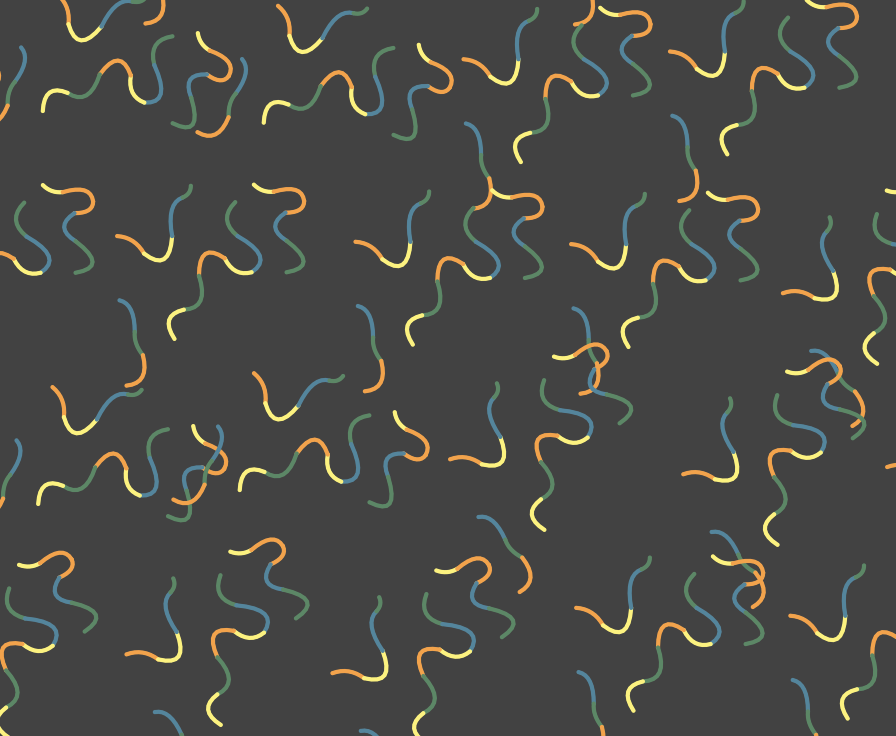
Give the GLSL for this pattern, as a Shadertoy shader.

```glsl
const vec3 GROUND = vec3(0.26);
const vec3 GREEN  = vec3(0.36, 0.53, 0.40);
const vec3 ORANGE = vec3(0.95, 0.64, 0.30);
const vec3 BLUE   = vec3(0.33, 0.52, 0.61);
const vec3 YELLOW = vec3(0.99, 0.95, 0.50);

const float CANVAS_HEIGHT = 630.0;        // design units, top to bottom
const vec2  CELL = vec2(188.0, 160.0);    // spacing of the groups
const float JITTER = 26.0;
const float REACH = 132.0;                // radius enclosing one group
const float HALF_WIDTH = 1.8;

float hash(vec2 cell, float seed) {
    return fract(sin(dot(cell, vec2(127.1, 311.7)) + seed * 74.7) * 43758.5);
}

mat2 rotation(float angle) {
    float c = cos(angle), s = sin(angle);
    return mat2(c, s, -s, c);
}

float segmentDistance(vec2 p, vec2 a, vec2 b) {
    vec2 pa = p - a, ba = b - a;
    return length(pa - ba * clamp(dot(pa, ba) / dot(ba, ba), 0.0, 1.0));
}

// Distance to a quadratic curve, measured along short chords
float curveDistance(vec2 p, vec2 a, vec2 b, vec2 c) {
    const int CHORDS = 8;
    float nearest = 1e5;
    vec2 previous = a;
    for (int i = 1; i <= CHORDS; i++) {
        float t = float(i) / float(CHORDS);
        vec2 next = mix(mix(a, b, t), mix(b, c, t), t);
        nearest = min(nearest, segmentDistance(p, previous, next));
        previous = next;
    }
    return nearest;
}

// Draws one curve and moves the pen to its end
void stroke(inout vec3 color, inout vec2 pen, vec2 p, vec2 control, vec2 end,
            vec3 ink, float blur) {
    float d = curveDistance(p, pen, control, end);
    float cover = 1.0 - smoothstep(HALF_WIDTH - blur, HALF_WIDTH + blur, d);
    color = mix(color, ink, cover);
    pen = end;
}

// Open cup with a rising tail
void cupStrand(inout vec3 color, vec2 p, float blur) {
    vec2 pen = vec2(-81, -22);
    stroke(color, pen, p, vec2(-66, -21), vec2(-58, -7), ORANGE, blur);
    stroke(color, pen, p, vec2(-36, 10), vec2(-34, -22), YELLOW, blur);
    stroke(color, pen, p, vec2(-39, -50), vec2(-25, -55), BLUE, blur);
    stroke(color, pen, p, vec2(-18, -58), vec2(-18, -65), GREEN, blur);
}

// Long meander through six curves
void meanderStrand(inout vec3 color, vec2 p, float blur) {
    vec2 pen = vec2(20, -51);
    stroke(color, pen, p, vec2(5, -36), vec2(22, -22), GREEN, blur);
    stroke(color, pen, p, vec2(54, -4), vec2(34, 9), BLUE, blur);
    stroke(color, pen, p, vec2(19, 13), vec2(11, -3), YELLOW, blur);
    stroke(color, pen, p, vec2(-11, -18), vec2(-11, 12), ORANGE, blur);
    stroke(color, pen, p, vec2(-2, 40), vec2(-24, 41), GREEN, blur);
    stroke(color, pen, p, vec2(-45, 46), vec2(-32, 66), YELLOW, blur);
}

// Hooked head above a reversed bend
void hookStrand(inout vec3 color, vec2 p, float blur) {
    vec2 pen = vec2(36, -66);
    stroke(color, pen, p, vec2(43, -59), vec2(53, -60), YELLOW, blur);
    stroke(color, pen, p, vec2(77, -67), vec2(79, -52), ORANGE, blur);
    stroke(color, pen, p, vec2(79, -42), vec2(63, -42), ORANGE, blur);
    stroke(color, pen, p, vec2(45, -30), vec2(64, -18), BLUE, blur);
    stroke(color, pen, p, vec2(93, 4), vec2(64, 9), GREEN, blur);
}

// Slender falling wave
void waveStrand(inout vec3 color, vec2 p, float blur) {
    vec2 pen = vec2(-79, 33);
    stroke(color, pen, p, vec2(-66, 36), vec2(-66, 60), BLUE, blur);
    stroke(color, pen, p, vec2(-67, 70), vec2(-59, 80), GREEN, blur);
    stroke(color, pen, p, vec2(-53, 104), vec2(-73, 106), ORANGE, blur);
}

void mainImage(out vec4 fragColor, in vec2 fragCoord) {
    float unitsPerPixel = CANVAS_HEIGHT / iResolution.y;
    float blur = 0.6 * unitsPerPixel;
    vec2 p = fragCoord * unitsPerPixel;
    p.y = CANVAS_HEIGHT - p.y;
    vec3 color = GROUND;

    // Staggered rows of jittered, turned groups
    float baseRow = floor(p.y / CELL.y);
    for (int j = -1; j <= 1; j++) {
        float row = baseRow + float(j);
        float shift = 0.5 * mod(row, 2.0);
        float baseColumn = floor(p.x / CELL.x - shift);
        for (int i = -1; i <= 1; i++) {
            vec2 cell = vec2(baseColumn + float(i), row);
            vec2 jitter = vec2(hash(cell, 1.0), hash(cell, 2.0)) - 0.5;
            vec2 center = (cell + vec2(shift + 0.5, 0.45)) * CELL + JITTER * jitter;
            vec2 local = p - center;
            if (length(local) > REACH) continue;

            float pick = hash(cell, 3.0);
            float angle = pick < 0.5 ? 0.0 : (pick < 0.75 ? 0.63 : -0.42);
            local = rotation(-angle) * local;
            cupStrand(color, local, blur);
            meanderStrand(color, local, blur);
            hookStrand(color, local, blur);
            waveStrand(color, local, blur);
        }
    }
    fragColor = vec4(color, 1.0);
}
```
